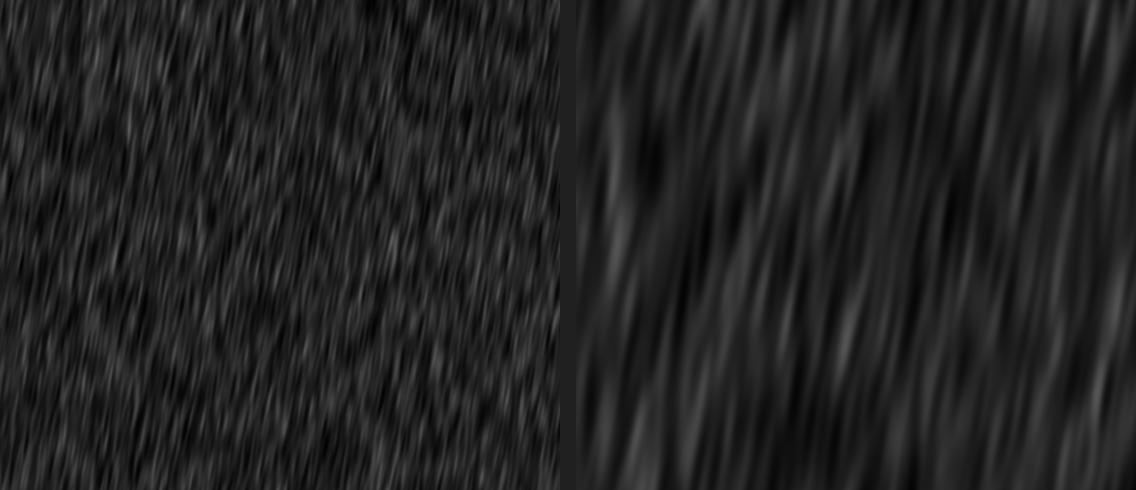
Left: the whole. Right: its middle third, enlarged.
This texture is drawn by a WebGL 2 fragment shader. Its source:

```glsl
#version 300 es
precision highp float;
// Dark brushed surface: soft, slightly slanted grey streaks on near black.

uniform vec2 u_resolution;
out vec4 fragColor;

// Three random values in 0..1 for an integer cell.
vec3 hash3(ivec3 cell) {
  uvec3 v = uvec3(cell) * 1664525u + 1013904223u;
  v.x += v.y * v.z; v.y += v.z * v.x; v.z += v.x * v.y;
  v ^= v >> 16u;
  v.x += v.y * v.z; v.y += v.z * v.x; v.z += v.x * v.y;
  return vec3(v) * exp2(-32.0);
}

// Cellular streak noise: light and dark strokes scattered in each cell,
// each one fading out within a cell's width and length.
float streaks(vec2 p, int seed) {
  ivec2 base = ivec2(floor(p));
  float sum = 0.0;
  for (int y = -1; y <= 1; y++) {
    for (int x = -1; x <= 1; x++) {
      ivec2 cell = base + ivec2(x, y);
      for (int i = 0; i < 3; i++) {
        vec3 rnd = hash3(ivec3(cell, seed + i));
        vec2 d = p - vec2(cell) - rnd.xy;
        vec2 fade = max(1.0 - d * d, 0.0);
        sum += (2.0 * rnd.z - 1.0) * fade.x * fade.x * fade.x * fade.y * fade.y;
      }
    }
  }
  return sum;
}

void main() {
  vec2 uv = gl_FragCoord.xy / u_resolution.y;

  // Turn the axes so that y runs along the streaks.
  float tilt = radians(9.5);
  vec2 p = mat2(cos(tilt), sin(tilt), -sin(tilt), cos(tilt)) * uv;

  // Fine streaks over broad, faint patches.
  float grain = streaks(p * vec2(145.0, 21.0), 0);
  float patches = streaks(p * vec2(45.0, 18.0) + 7.0, 20);
  float tone = grain + 0.42 * patches;

  // Highlights stretch a little further than shadows.
  float grey = 0.129 + 0.062 * tone + 0.006 * tone * tone;
  fragColor = vec4(vec3(max(grey, 0.015)), 1.0);
}
```
